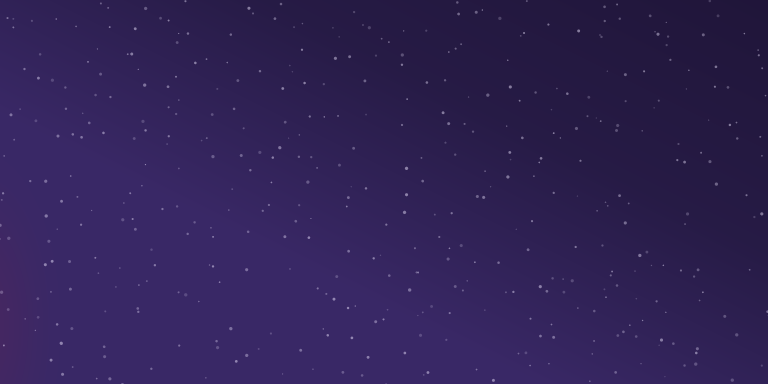
Write a WebGL 2 fragment shader that draws this background.

```glsl
#version 300 es
precision highp float;
// Night sky: a diagonal three-stop violet gradient with a faint plum glow
// at the left edge, sprinkled with small translucent discs as stars.
// Stars sit at hashed positions in a grid; neighbour cells are searched.

#define STAR_ROWS 15.0
#define STARS_PER_CELL 2
#define STAR_CHANCE 0.5
#define STAR_RADIUS vec2(0.0014, 0.0043)
#define STAR_ALPHA vec2(0.18, 0.50)
#define MID_STOP 0.33
#define BRIGHT_STOP 0.65
#define GLOW_CENTER vec2(-0.05, 0.15)
#define GLOW_SIZE vec2(0.22, 0.48)
#define GLOW_STRENGTH 0.75

uniform vec2 u_resolution;
out vec4 fragColor;

const vec3 NIGHT = vec3(0.125, 0.083, 0.225);
const vec3 INDIGO = vec3(0.150, 0.105, 0.272);
const vec3 VIOLET = vec3(0.225, 0.157, 0.400);
const vec3 PLUM = vec3(0.290, 0.150, 0.375);
const vec3 STARLIGHT = vec3(0.93, 0.90, 1.0);

// Integer hash: three inputs to three values in 0..1
vec3 hash3(ivec3 key) {
    uvec3 v = uvec3(key + 1000) * 1664525u + 1013904223u;
    v.x += v.y * v.z; v.y += v.z * v.x; v.z += v.x * v.y;
    v ^= v >> 16u;
    v.x += v.y * v.z; v.y += v.z * v.x; v.z += v.x * v.y;
    return vec3(v >> 8u) / 16777216.0;
}

// Gradient from the upper right to the lower left corner, plus the glow
vec3 skyColor(vec2 uv, vec2 p) {
    float t = 1.0 - 0.5 * (uv.x + uv.y);
    vec3 color = mix(NIGHT, INDIGO, clamp(t / MID_STOP, 0.0, 1.0));
    color = mix(color, VIOLET, clamp((t - MID_STOP) / (BRIGHT_STOP - MID_STOP), 0.0, 1.0));
    float glow = 1.0 - smoothstep(0.0, 1.0, length((p - GLOW_CENTER) / GLOW_SIZE));
    return mix(color, PLUM, GLOW_STRENGTH * glow);
}

// Draws the stars of the nearby cells over the sky
vec3 addStars(vec3 color, vec2 p, float pixel) {
    ivec2 home = ivec2(floor(p * STAR_ROWS));
    for (int y = -1; y <= 1; y++)
    for (int x = -1; x <= 1; x++)
    for (int i = 0; i < STARS_PER_CELL; i++) {
        ivec2 cell = home + ivec2(x, y);
        vec3 place = hash3(ivec3(cell, i));
        if (place.z > STAR_CHANCE) continue;
        vec3 look = hash3(ivec3(cell, i + 50));
        vec2 center = (vec2(cell) + place.xy) / STAR_ROWS;
        float radius = mix(STAR_RADIUS.x, STAR_RADIUS.y, look.x);
        float alpha = mix(STAR_ALPHA.x, STAR_ALPHA.y, look.y);
        float cover = clamp((radius - distance(p, center)) / pixel + 0.5, 0.0, 1.0);
        color = mix(color, STARLIGHT, alpha * cover);
    }
    return color;
}

void main() {
    vec2 uv = gl_FragCoord.xy / u_resolution;
    float pixel = 1.0 / u_resolution.y;
    vec2 p = gl_FragCoord.xy * pixel;
    fragColor = vec4(addStars(skyColor(uv, p), p, pixel), 1.0);
}
```
